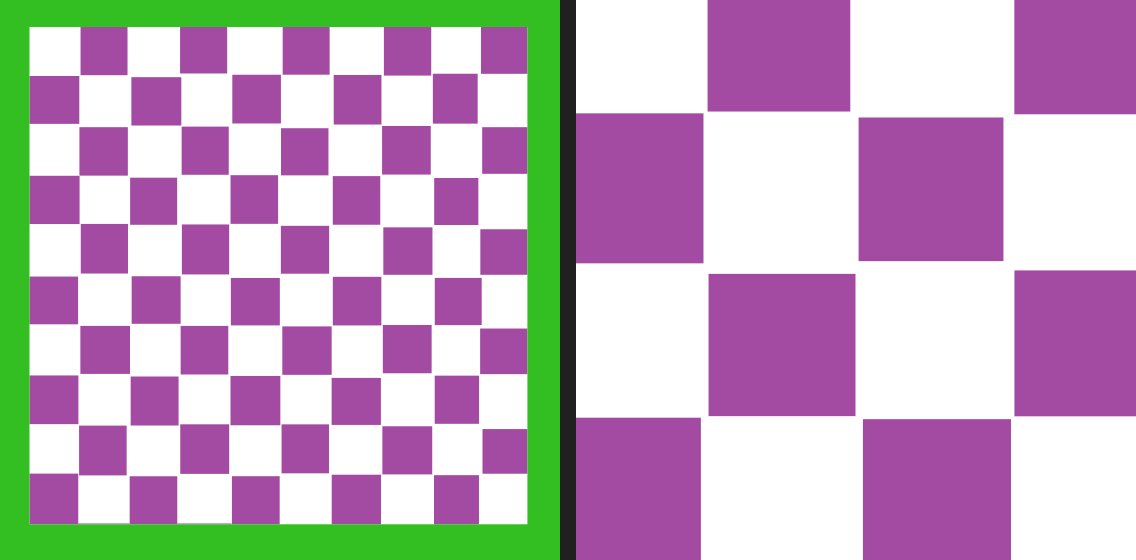
Left, the full canvas; right, a detail of the centre.
Write a Shadertoy shader that draws this pattern.

```glsl
// A ten by ten checkerboard of purple squares on white inside a plain green frame.
// Each purple square is a box whose corner and size are nudged by a cell hash;
// the unbroken frame makes the canvas edges meet without a seam.

#define CELLS 10.0
#define BOARD_MIN vec2(0.0527, 0.0638)
#define BOARD_MAX vec2(0.9418, 0.9518)
#define PITCH vec2(0.0902, 0.0892)
#define SQUARE_SIZE 0.0865
#define CORNER_JITTER 0.0022
#define SIZE_JITTER 0.0028
#define NARROWING 0.0050
#define HAIRLINE 0.0014
#define GREEN vec3(0.20, 0.75, 0.13)
#define PURPLE vec3(0.64, 0.29, 0.64)
#define WHITE vec3(1.0)

// Two hashed values in -1..1 for a cell
vec2 hashCell(vec2 cell, float seed) {
    vec3 q = fract(vec3(cell.xyx + seed) * vec3(0.1031, 0.1030, 0.0973));
    q += dot(q, q.yzx + 33.33);
    return fract((q.xx + q.yz) * q.zy) * 2.0 - 1.0;
}

// Smoothed coverage of the box between two corners
float boxCoverage(vec2 p, vec2 low, vec2 high, float pixel) {
    vec2 inside = clamp(min(p - low, high - p) / pixel + 0.5, 0.0, 1.0);
    return inside.x * inside.y;
}

// Coverage of the uneven square that belongs to one cell
float squareCoverage(vec2 p, vec2 cell, float pixel) {
    vec2 boardSize = BOARD_MAX - BOARD_MIN;
    vec2 low = cell * PITCH + CORNER_JITTER * hashCell(cell, 3.0);
    vec2 size = SQUARE_SIZE + SIZE_JITTER * hashCell(cell, 17.0);

    // The two right-hand columns are squeezed into the remaining room
    size.x -= NARROWING * step(7.5, cell.x);
    float lastColumn = step(8.5, cell.x);
    low.x -= NARROWING * lastColumn;
    size.y -= NARROWING * lastColumn;

    // Outermost squares sit flush with the board
    vec2 high = low + size;
    low = mix(vec2(0.0), low, step(0.5, cell));
    high = mix(min(high, boardSize), boardSize, step(CELLS - 1.5, cell));
    return boxCoverage(p, low, high, pixel);
}

void mainImage(out vec4 fragColor, in vec2 fragCoord) {
    vec2 uv = fragCoord / iResolution.xy;
    float pixel = 1.0 / min(iResolution.x, iResolution.y);
    vec2 p = uv - BOARD_MIN;
    vec2 home = floor(p / PITCH);

    // Shifted squares can reach into neighbouring cells
    float purple = 0.0;
    for (int y = -1; y <= 1; y++) {
        for (int x = -1; x <= 1; x++) {
            vec2 cell = home + vec2(x, y);
            bool onBoard = all(greaterThanEqual(cell, vec2(0.0)))
                        && all(lessThan(cell, vec2(CELLS)));
            if (onBoard && mod(cell.x + cell.y, 2.0) < 0.5)
                purple = max(purple, squareCoverage(p, cell, pixel));
        }
    }

    // Thin purple sliver under the left part of the bottom row
    vec2 sliverEnd = vec2(4.0 * PITCH.x, HAIRLINE);
    purple = max(purple, boxCoverage(p, vec2(0.0), sliverEnd, pixel));

    // White board with its squares, set in the frame
    vec3 board = mix(WHITE, PURPLE, purple);
    float boardMask = boxCoverage(uv, BOARD_MIN, BOARD_MAX, pixel);
    fragColor = vec4(mix(GREEN, board, boardMask), 1.0);
}
```
